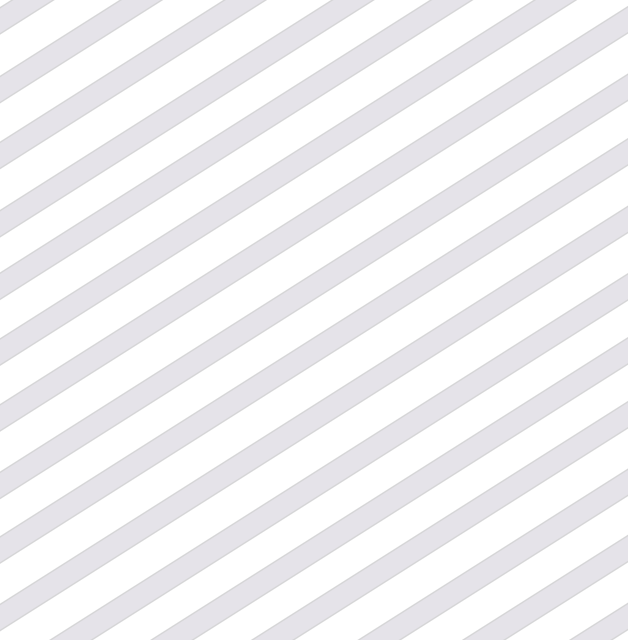
Write a Shadertoy shader that draws this pattern.

```glsl
// Pale lavender diagonal stripes with thin grey edges on white, unevenly spaced.

// All lengths are fractions of the canvas height.
const vec3 PAPER_COLOR  = vec3(1.0);
const vec3 STRIPE_COLOR = vec3(0.898, 0.890, 0.914);
const vec3 EDGE_COLOR   = vec3(0.835, 0.835, 0.840);

const float SLOPE        = 0.634;    // rise per unit of run
const float FIRST_CENTER = 0.03255;  // depth of the first stripe at the left side
const float PITCH        = 0.10352;  // vertical spacing of the stripes
const float HALF_HEIGHT  = 0.0217;   // half of a stripe, measured vertically
const float EDGE_WIDTH   = 0.0022;   // thickness of the edge line
const float SOFTNESS     = 0.7;      // edge smoothing radius in pixels

// Uneven spacing: small shift of each stripe, in thousandths.
const int STRIPE_COUNT = 16;
const float DRIFT[STRIPE_COUNT] = float[STRIPE_COUNT](
    0.0, 3.9, 3.3, 6.5, 0.7, 0.0, -0.7, 1.3,
    -1.3, 0.7, 2.6, -0.9, -4.6, -2.6, -2.6, 0.0);

// Signed distance to the nearest stripe, negative inside.
float stripeDistance(vec2 p) {
    float depth = 1.0 - p.y + SLOPE * p.x;
    int index = int(floor((depth - FIRST_CENTER) / PITCH + 0.5));
    index = clamp(index, 0, STRIPE_COUNT - 1);
    float center = FIRST_CENTER + PITCH * float(index) + 0.001 * DRIFT[index];
    return (abs(depth - center) - HALF_HEIGHT) * inversesqrt(1.0 + SLOPE * SLOPE);
}

// Smooth coverage of the region where the distance is negative.
float coverage(float dist, float blur) {
    return 1.0 - smoothstep(-blur, blur, dist);
}

void mainImage(out vec4 fragColor, in vec2 fragCoord) {
    vec2 p = fragCoord / iResolution.y;
    float blur = SOFTNESS / iResolution.y;
    float dist = stripeDistance(p);

    // Edge colour first, then the fill inset by the line width.
    vec3 color = mix(PAPER_COLOR, EDGE_COLOR, coverage(dist, blur));
    color = mix(color, STRIPE_COLOR, coverage(dist + EDGE_WIDTH, blur));

    fragColor = vec4(color, 1.0);
}
```
